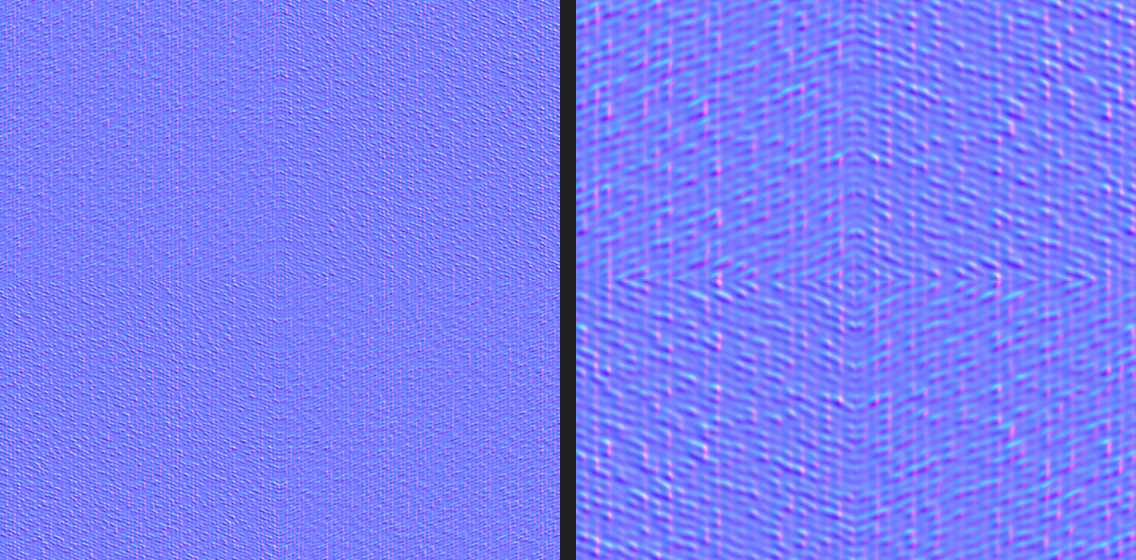
Left: the whole. Right: its middle third, enlarged.
A Shadertoy shader for this texture map:

```glsl
vec3 hash3(vec2 cell) {
    vec3 q = fract(cell.xyx * vec3(0.1031, 0.1030, 0.0973));
    q += dot(q, q.yzx + 33.33);
    return fract((q.xxy + q.yzz) * q.zyx);
}

// Cellular sum of short stitches, each with its own place and height
float stitches(vec2 q) {
    vec2 base = floor(q);
    float sum = 0.0;
    for (int j = -1; j <= 1; j++) {
        for (int i = -1; i <= 1; i++) {
            vec2 cell = base + vec2(i, j);
            vec3 rnd = hash3(cell + 50.0);
            vec2 d = q - cell - 0.5 - 0.3 * (rnd.xy - 0.5);
            sum += (0.25 + 0.85 * rnd.z) * exp(-dot(d * d, vec2(3.8, 5.0)));
        }
    }
    return sum;
}

// Raised threads that swell and fade in short beads along their length
float threads(float across, float along, float seed) {
    vec3 rnd = hash3(vec2(floor(across), seed));
    float profile = pow(sin(3.14159 * fract(across)), 2.0);
    float beads = 0.5 + 0.25 * sin(along * (120.0 + 200.0 * rnd.x) + 6.283 * rnd.y)
                      + 0.25 * sin(along * (370.0 + 150.0 * rnd.y));
    return rnd.z * profile * beads;
}

// Woven height, mirrored about both centre lines
float clothHeight(vec2 uv) {
    vec2 p = abs(uv - 0.5);
    p.y += 0.001 * sin(25.0 * p.x + 9.0 * p.y) + 0.0005 * sin(83.0 * p.x - 31.0 * p.y);
    p.x += 0.0005 * sin(41.0 * p.y + 12.0 * p.x);
    float h = stitches(vec2(138.0 * p.x, 162.0 * p.y + 60.0 * p.x));
    h += 0.42 * threads(138.0 * p.x, p.y, 7.0);
    h += 0.2 * threads(162.0 * p.y, p.x, 23.0);
    return h;
}

void mainImage(out vec4 fragColor, in vec2 fragCoord) {
    vec2 uv = fragCoord / iResolution.xy;
    vec2 e = vec2(1.0 / 1024.0, 0.0);

    // Slope from central differences, a little stronger towards the rim
    vec2 slope = vec2(clothHeight(uv - e.xy) - clothHeight(uv + e.xy),
                      clothHeight(uv - e.yx) - clothHeight(uv + e.yx));
    slope *= 0.46 + 0.18 * length(uv - 0.5);

    // Calm the flat cloth and keep the steep flanks vivid
    slope *= 0.68 + 1.5 * abs(slope);

    // Tangent-space tint: red leans right, green leans up
    float red = 0.47 + slope.x + 2.0 * slope.x * slope.x;
    float green = 0.49 + slope.y + 0.2 * max(slope.x, 0.0);
    fragColor = vec4(clamp(vec3(red, green, 1.0), 0.0, 1.0), 1.0);
}
```
